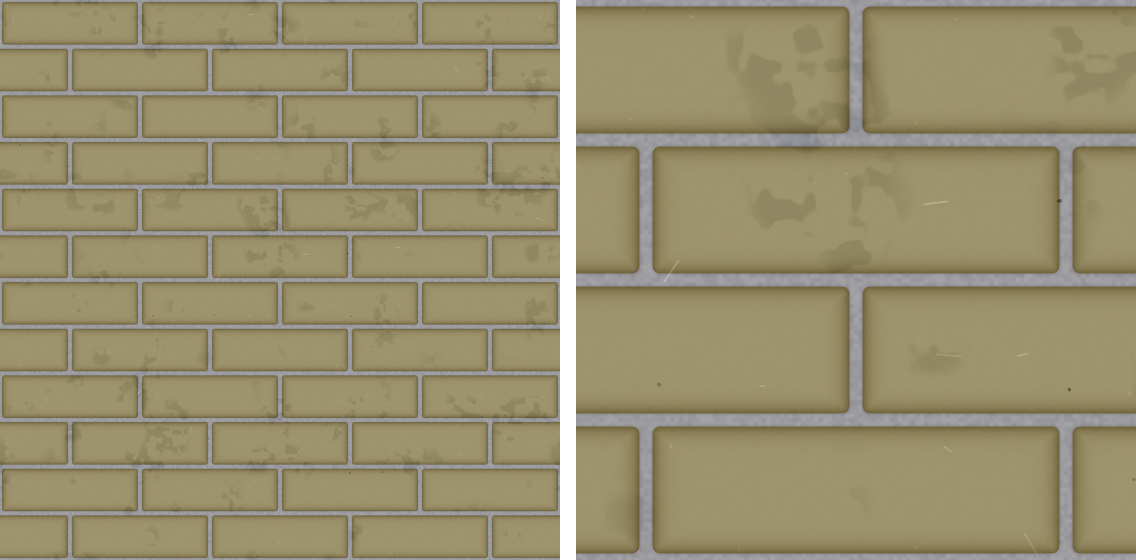
Left, the full canvas; right, a detail of the centre.
Reproduce this texture procedurally as a WebGL 2 fragment shader.

```glsl
#version 300 es
// Olive running-bond brick wall with grey mortar, faint smudges, scratches and specks.
precision highp float;

uniform vec2 u_resolution;
out vec4 outColor;

#define BRICKS vec2(4.0, 12.0)
#define JOINT 0.0078
#define CORNER 0.0045
#define EDGE_FADE 0.0042
#define BRICK_COLOR vec3(0.618, 0.578, 0.425)
#define EDGE_COLOR vec3(0.425, 0.375, 0.215)
#define MORTAR_COLOR vec3(0.615, 0.615, 0.63)
#define GRAIN 0.07
#define SMUDGE 0.055
#define SCRATCH 0.11
#define SPECK 0.22

float hash(vec2 p) {
    return fract(sin(dot(p, vec2(127.1, 311.7))) * 43758.5453);
}

// Value noise that wraps after "period" cells.
float noise(vec2 uv, float period, float seed) {
    vec2 p = uv * period;
    vec2 i = floor(p);
    vec2 f = fract(p);
    f = f * f * (3.0 - 2.0 * f);
    vec2 a = mod(i, period) + seed;
    vec2 b = mod(i + 1.0, period) + seed;
    return mix(mix(hash(a), hash(vec2(b.x, a.y)), f.x),
               mix(hash(vec2(a.x, b.y)), hash(b), f.x), f.y);
}

float roundedBox(vec2 p, vec2 halfSize, float radius) {
    vec2 q = abs(p) - halfSize + radius;
    return length(max(q, 0.0)) + min(max(q.x, q.y), 0.0) - radius;
}

// Signed distance to the nearest brick; alternate courses shift by half a brick.
float brickDistance(vec2 uv) {
    vec2 p = uv * BRICKS;
    p.x += 0.5 * mod(floor(p.y) + 1.0, 2.0);
    vec2 local = (fract(p) - 0.5) / BRICKS;
    return roundedBox(local, 0.5 / BRICKS - 0.5 * JOINT, CORNER);
}

// Sparse strokes, each kept inside its own grid cell so the pattern wraps.
float strokes(vec2 uv, float grid, float density, float halfLength, float width, float seed, float pixel) {
    vec2 cell = mod(floor(uv * grid), grid) + seed;
    vec2 center = 0.3 + 0.4 * vec2(hash(cell + 3.1), hash(cell + 7.7));
    vec2 p = (fract(uv * grid) - center) / grid;
    float angle = 6.2832 * hash(cell + 11.3);
    vec2 direction = vec2(cos(angle), sin(angle));
    float reach = halfLength * hash(cell + 17.9);
    float d = length(p - direction * clamp(dot(p, direction), -reach, reach));
    float present = step(hash(cell), density) * (0.4 + 0.6 * hash(cell + 23.5));
    return present * (1.0 - smoothstep(width - 0.5 * pixel, width + 0.5 * pixel, d));
}

// Broken blotches gathered in a few scattered places.
float smudges(vec2 uv) {
    float place = smoothstep(0.62, 0.85, noise(uv, 22.0, 41.0));
    float shape = 0.65 * noise(uv, 70.0, 59.0) + 0.35 * noise(uv, 150.0, 83.0);
    return place * smoothstep(0.5, 0.62, shape);
}

void main() {
    vec2 uv = gl_FragCoord.xy / u_resolution;
    float pixel = 1.0 / min(u_resolution.x, u_resolution.y);
    float d = brickDistance(uv);
    float grain = noise(uv, 384.0, 5.0) - 0.5;

    // Brick face darkening towards its rim
    float rim = exp(min(d, 0.0) / EDGE_FADE);
    vec3 brick = mix(BRICK_COLOR, EDGE_COLOR, rim) + 0.12 * GRAIN * grain;

    // Grainy mortar, shaded beside the bricks
    float shade = 1.0 - smoothstep(0.0, 0.0022, d);
    vec3 mortar = MORTAR_COLOR * (1.0 - 0.08 * shade) + GRAIN * grain;

    float brickMask = 1.0 - smoothstep(-0.6 * pixel, 0.6 * pixel, d);
    vec3 color = mix(mortar, brick, brickMask);

    // Wear
    color -= SMUDGE * smudges(uv) * vec3(1.0, 0.95, 0.7);
    color += SCRATCH * strokes(uv, 19.0, 0.16, 0.008, 0.0005, 101.0, pixel);
    color += 0.5 * SCRATCH * strokes(uv, 31.0, 0.15, 0.001, 0.0007, 151.0, pixel);
    color -= SPECK * strokes(uv, 17.0, 0.07, 0.001, 0.001, 211.0, pixel);

    outColor = vec4(clamp(color, 0.0, 1.0), 1.0);
}
```
